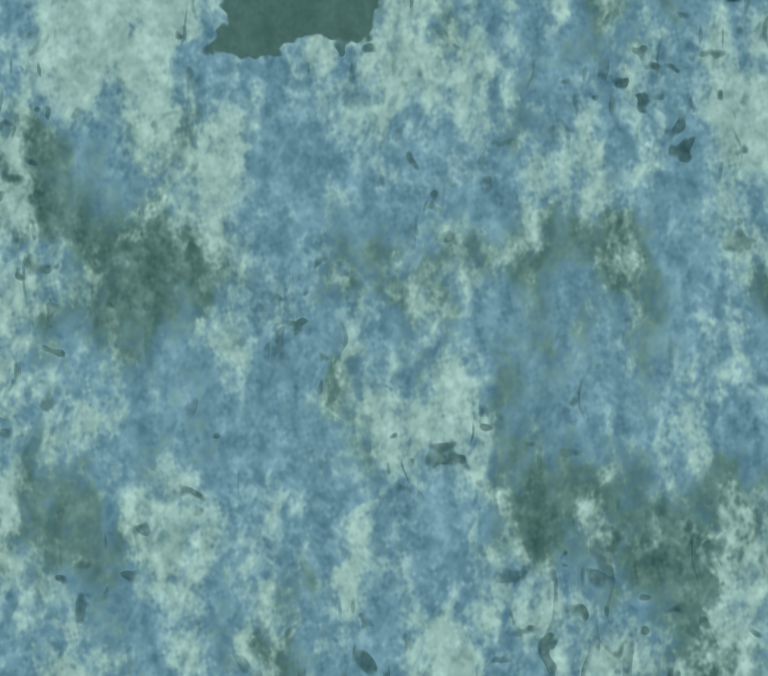
This texture is drawn by a Shadertoy shader. Its source:

```glsl
// Weathered blue paint: a mottled coat with olive stains, pale chalky wear,
// faint vertical streaks, small dark pits and one bare patch at the top edge.
// Layers of warped value noise are thresholded, mixed by colour, then grained.

const vec3 BLUE  = vec3(0.405, 0.567, 0.625);
const vec3 OLIVE = vec3(0.315, 0.450, 0.415);
const vec3 CHALK = vec3(0.575, 0.715, 0.680);
const vec3 BARE  = vec3(0.270, 0.400, 0.375);
const vec3 PIT   = vec3(0.230, 0.350, 0.350);

const vec2  STAIN_SCALE  = vec2(8.0, 5.5);
const vec2  CHALK_SCALE  = vec2(9.0, 5.5);
const vec2  STREAK_SCALE = vec2(60.0, 8.0);
const float PIT_SCALE    = 42.0;
const float GRAIN_SCALE  = 48.0;
const float GRAIN_AMOUNT = 0.27;
const float STREAK_AMOUNT = 0.07;

float hash(vec2 p) {
    vec3 q = fract(p.xyx * vec3(0.1031, 0.1030, 0.0973));
    q += dot(q, q.yzx + 33.33);
    return fract((q.x + q.y) * q.z);
}

float noise(vec2 p) {
    vec2 i = floor(p), f = fract(p);
    f = f * f * (3.0 - 2.0 * f);
    return mix(mix(hash(i), hash(i + vec2(1, 0)), f.x),
               mix(hash(i + vec2(0, 1)), hash(i + vec2(1, 1)), f.x), f.y);
}

// Rotated octaves, normalised to the range 0 to 1
float fbm(vec2 p, int octaves, float gain) {
    float sum = 0.0, total = 0.0, weight = 1.0;
    for (int i = 0; i < octaves; i++) {
        sum += weight * noise(p);
        total += weight;
        weight *= gain;
        p = mat2(1.93, 0.52, -0.52, 1.93) * p + 17.3;
    }
    return sum / total;
}

float boxDistance(vec2 p, vec2 halfSize) {
    vec2 d = abs(p) - halfSize;
    return length(max(d, 0.0)) + min(max(d.x, d.y), 0.0);
}

// Bare patch: two ragged boxes hanging from the top edge
float barePatch(vec2 p) {
    vec2 ragged = vec2(fbm(p * 30.0, 3, 0.6), fbm(p * 30.0 + 50.0, 3, 0.6)) - 0.5;
    vec2 q = p + 0.045 * ragged;
    float wide = boxDistance(q - vec2(0.440, 0.985), vec2(0.112, 0.043));
    float lobe = boxDistance(q - vec2(0.365, 0.935), vec2(0.048, 0.014));
    return 1.0 - smoothstep(-0.003, 0.005, min(wide, lobe));
}

void mainImage(out vec4 fragColor, in vec2 fragCoord) {
    vec2 p = fragCoord / iResolution.y;
    vec2 warp = vec2(noise(p * 22.0), noise(p * 22.0 + 40.0)) - 0.5;
    vec2 q = p + 0.022 * warp;

    // Wear gathers towards the top and, more weakly, the bottom
    float edgeWear = 0.09 * smoothstep(0.62, 0.95, p.y)
                   + 0.04 * smoothstep(0.32, 0.05, p.y);

    float stain = fbm(q * STAIN_SCALE + 3.7, 5, 0.62);
    float chalk = fbm(q * CHALK_SCALE + 71.0, 6, 0.68) + edgeWear;
    float grain = fbm(p * GRAIN_SCALE * vec2(1.0, 0.85), 3, 0.85) - 0.5;
    float streak = noise(q * STREAK_SCALE + 9.0) - 0.5;

    // Coat, stains and chalk
    vec3 color = BLUE;
    float stainMask = smoothstep(0.45, 0.70, stain + 0.25 * grain);
    color = mix(color, OLIVE, 0.88 * stainMask);
    float chalkMask = smoothstep(0.47, 0.72, chalk + 0.22 * grain + 0.08 * streak);
    color = mix(color, CHALK, 0.92 * chalkMask);

    // Pits and short cracks, clustered where the coat is worn
    float cluster = smoothstep(0.42, 0.68, fbm(p * 6.0 + 120.0, 3, 0.5) + edgeWear);
    float pits = smoothstep(0.70, 0.84, fbm(q * PIT_SCALE + 31.0, 2, 0.4));
    float cracks = smoothstep(0.82, 0.95, noise(q * vec2(85.0, 20.0) + 63.0));
    color = mix(color, PIT, cluster * max(0.70 * pits, 0.45 * cracks));

    // Grain and streaks shade every layer, the bare patch less so
    float bare = barePatch(p);
    color = mix(color, BARE, 0.94 * bare);
    float shade = GRAIN_AMOUNT * grain + STREAK_AMOUNT * streak;
    color += shade * mix(1.0, 0.35, bare) * vec3(0.95, 1.0, 0.97);

    fragColor = vec4(clamp(color, 0.0, 1.0), 1.0);
}
```
